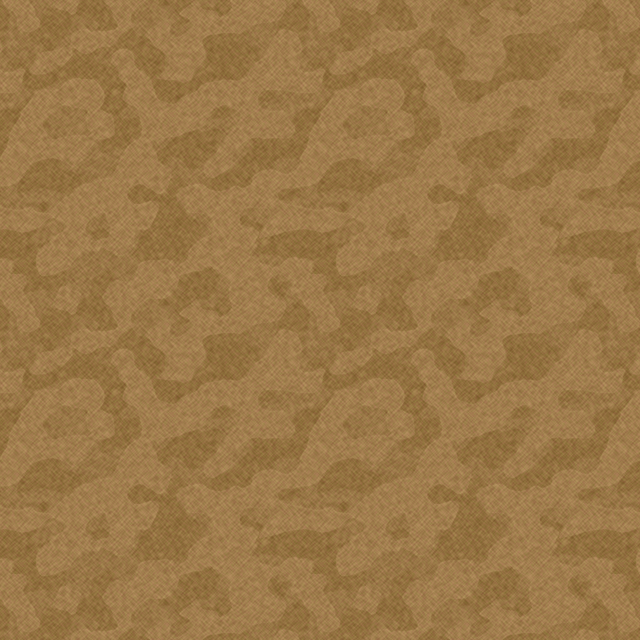
Write a WebGL 2 fragment shader that draws this pattern.

```glsl
#version 300 es
precision highp float;
// Tan camouflage cloth: rounded, diagonally drawn-out patches in three close tones,
// cut from seamless gradient noise that repeats 2.13 times across and down.
// Pale rims, soft mottling and a fine diagonal cross weave lie over the patches.

#define REPEATS 2.1333
#define LIGHT_LEVEL 0.012
#define DARK_LEVEL -0.01
#define EDGE_SOFT 0.0014
#define RIM_GAIN 0.022
#define MOTTLE_GAIN 0.022
#define WEAVE_GAIN 0.074
#define HUE_GAIN 0.034
#define THREADS 118.0
#define LIGHT_TAN vec3(0.631, 0.491, 0.304)
#define MID_TAN vec3(0.598, 0.462, 0.274)
#define DARK_TAN vec3(0.570, 0.437, 0.244)

uniform vec2 u_resolution;
out vec4 fragColor;

// Integer lattice slanted along the patches, and its adjugate for wrapping.
const mat2 SLANT = mat2(6.0, -4.0, 3.0, 8.0);
const mat2 SLANT_WRAP = mat2(8.0, 4.0, -3.0, 6.0);
const float SLANT_DET = 60.0;

uint hash(uvec3 v) {
  uint h = v.x * 1597334677u ^ v.y * 3812015801u ^ v.z * 2798796415u;
  h = (h ^ (h >> 16)) * 2246822519u;
  h = (h ^ (h >> 13)) * 3266489917u;
  return h ^ (h >> 16);
}

// Unit gradient at a lattice corner, equal for corners one tile apart.
vec2 cornerGradient(vec2 corner, mat2 wrap, vec2 period, uint seed) {
  vec2 id = floor(mod(wrap * corner + 0.5, period));
  float angle = float(hash(uvec3(uvec2(id), seed)) & 65535u) * 6.28319 / 65536.0;
  return vec2(cos(angle), sin(angle));
}

float gradientNoise(vec2 q, mat2 wrap, vec2 period, uint seed) {
  vec2 cell = floor(q);
  vec2 f = q - cell;
  vec2 s = f * f * f * (f * (f * 6.0 - 15.0) + 10.0);
  vec2 e = vec2(1.0, 0.0);
  float a = dot(cornerGradient(cell, wrap, period, seed), f);
  float b = dot(cornerGradient(cell + e.xy, wrap, period, seed), f - e.xy);
  float c = dot(cornerGradient(cell + e.yx, wrap, period, seed), f - e.yx);
  float d = dot(cornerGradient(cell + e.xx, wrap, period, seed), f - e.xx);
  return mix(mix(a, b, s.x), mix(c, d, s.x), s.y);
}

// Seamless slanted noise; scale is a whole number.
float slantNoise(vec2 tile, float scale, uint seed) {
  return gradientNoise(SLANT * tile * scale, SLANT_WRAP, vec2(SLANT_DET * scale), seed);
}

float patchField(vec2 tile, uint seed) {
  return slantNoise(tile, 1.0, seed)
       + 0.30 * slantNoise(tile, 2.0, seed + 1u)
       + 0.04 * slantNoise(tile, 5.0, seed + 2u);
}

// Signed distance to the zero contour, in canvas units.
float contourDistance(float field) {
  vec2 slope = vec2(dFdx(field), dFdy(field)) * u_resolution;
  return field / max(length(slope), 0.001);
}

float coverage(float dist) {
  float soft = max(EDGE_SOFT, 0.7 / u_resolution.y);
  return smoothstep(-soft, soft, dist);
}

float rim(float dist) {
  float t = dist / EDGE_SOFT;
  return exp(-t * t);
}

// Noise streaks along one diagonal, seamless in the tile.
float threads(vec2 tile, float count, float breaks, uint seed) {
  vec2 period = vec2(breaks, count);
  vec2 diagonal = vec2(tile.x + tile.y, tile.x - tile.y);
  return gradientNoise(diagonal * period, mat2(1.0), period, seed);
}

// Two sets of threads at right angles.
float weave(vec2 tile, float count, float breaks, uint seed) {
  vec2 crossed = vec2(tile.x, -tile.y);
  return threads(tile, count, breaks, seed) + threads(crossed, count, breaks, seed + 1u);
}

void main() {
  vec2 tile = gl_FragCoord.xy / u_resolution * REPEATS;

  // Dark patches keep to the gaps between the light ones.
  float lightField = patchField(tile, 3u) - LIGHT_LEVEL;
  float darkField = patchField(tile, 17u) - 0.35 * lightField - DARK_LEVEL;
  float lightDist = contourDistance(lightField);
  float darkDist = contourDistance(darkField);
  float lightMask = coverage(lightDist);
  vec3 color = mix(MID_TAN, DARK_TAN, coverage(darkDist));
  color = mix(color, LIGHT_TAN, lightMask);

  // Faint pale rims.
  color += RIM_GAIN * (rim(lightDist) + 0.25 * rim(darkDist) * (1.0 - lightMask));

  // Mottling, weave and a slight drift in hue from thread to thread.
  float mottle = slantNoise(tile, 3.0, 23u) + 0.6 * slantNoise(tile, 7.0, 29u);
  color += MOTTLE_GAIN * mottle * mix(1.0, 0.5, lightMask);
  float cloth = weave(tile, THREADS, 26.0, 31u) + 0.25 * weave(tile, 36.0, 12.0, 41u);
  color += WEAVE_GAIN * cloth * vec3(1.0, 0.95, 0.85);
  color += HUE_GAIN * weave(tile, THREADS, 60.0, 51u) * vec3(-0.4, 0.8, -0.4);
  fragColor = vec4(color, 1.0);
}
```
